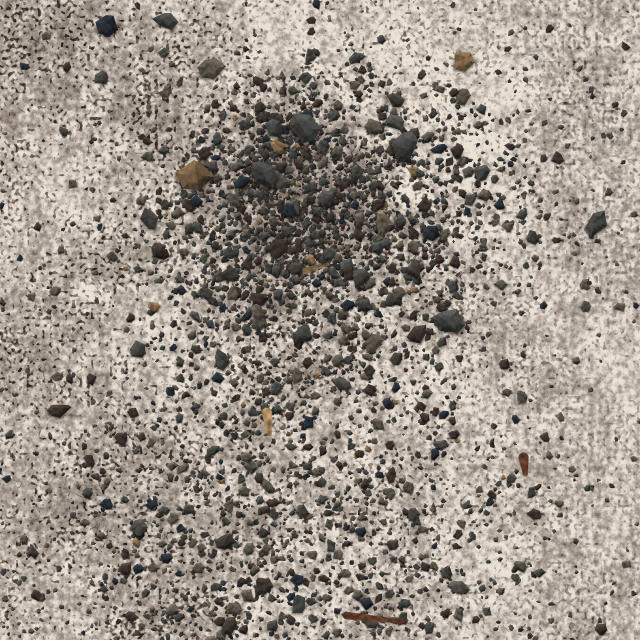
Reproduce this texture procedurally as a WebGL 2 fragment shader.

```glsl
#version 300 es
precision highp float;
// Dark angular gravel spilled over pale, weathered and speckled concrete.
uniform vec2 u_resolution;
out vec4 fragColor;

const float TAU = 6.28319;
const vec3 SLATE = vec3(0.245, 0.25, 0.24);
const vec3 OLIVE = vec3(0.33, 0.305, 0.265);
const vec3 UMBER = vec3(0.22, 0.185, 0.165);
const vec3 NAVY = vec3(0.15, 0.17, 0.195);
const vec3 OCHRE = vec3(0.47, 0.38, 0.27);
const vec3 RUST = vec3(0.36, 0.22, 0.16);

float hash(vec2 p) {
  vec3 q = fract(p.xyx * vec3(0.1031, 0.1030, 0.0973));
  q += dot(q, q.yzx + 33.33);
  return fract((q.x + q.y) * q.z);
}
vec2 hash2(vec2 p) { return vec2(hash(p + 3.7), hash(p + 41.3)); }
vec2 heading(float a) { return vec2(cos(a), sin(a)); }

// Gradient noise and its layered sum
float corner(vec2 cell, vec2 offset) {
  return dot(heading(TAU * hash(cell)), offset);
}
float noise(vec2 p) {
  vec2 i = floor(p), f = fract(p), w = f * f * (3.0 - 2.0 * f), e = vec2(1, 0);
  return mix(mix(corner(i, f), corner(i + e, f - e), w.x),
             mix(corner(i + e.yx, f - e.yx), corner(i + 1.0, f - 1.0), w.x), w.y);
}
float fbm(vec2 p) {
  float sum = 0.0, amp = 1.0;
  for (int i = 0; i < 3; i++) {
    sum += amp * noise(p);
    p = mat2(1.6, 1.2, -1.2, 1.6) * p + 17.0;
    amp *= 0.55;
  }
  return sum;
}
float blob(vec2 p, float x, float y, float w, float h) {
  vec2 q = (p - vec2(x, y)) / vec2(w, h);
  return exp(-dot(q, q));
}

// Worn concrete: mottling, stains, brushed streaks and dark flecks
vec3 ground(vec2 p) {
  float broad = fbm(p * 6.0), mid = fbm(p * 24.0 + 9.0), fine = fbm(p * 110.0);
  float stain = 0.17 * blob(p, 0.05, 0.9, 0.22, 0.12)
              + 0.08 * blob(p, 0.05, 0.56, 0.16, 0.1)
              + 0.12 * blob(p, 0.15, 0.18, 0.3, 0.24)
              + 0.25 * blob(p, 0.46, 0.7, 0.15, 0.15);
  float right = smoothstep(0.6, 0.95, p.x);
  float streak = mix(noise(mat2(60, -50, 12, 14) * p), noise(p * vec2(150, 26)), right);
  float tone = 0.74 - stain + 0.1 * broad + 0.2 * mid + 0.3 * fine + 0.13 * streak;
  tone += 0.08 * blob(p, 0.6, 0.88, 0.3, 0.12) - 0.03 * right;
  float fleck = noise(p * 170.0 + 5.0) + 0.4 * mid - 0.2 * broad + 0.4 * stain;
  tone -= (0.38 - 0.15 * right) * smoothstep(0.15, 0.5, fleck);
  tone += 0.35 * (blob(p, 0.638, 0.7, 0.028, 0.022) + blob(p, 0.137, 0.545, 0.025, 0.018));
  vec3 c = mix(vec3(0.16, 0.12, 0.105), vec3(0.60, 0.555, 0.515), smoothstep(0.1, 0.58, tone));
  return mix(c, vec3(0.92, 0.885, 0.84), smoothstep(0.48, 0.92, tone));
}

// Convex pebble cut by random planes, with a contact shadow and lit facets
void stone(inout vec3 col, vec2 p, vec2 centre, float r, float seed, vec3 tint) {
  vec2 q = p - centre;
  if (dot(q, q) > 4.0 * r * r) return;
  float under = clamp(0.5 - q.y / r, 0.0, 1.0);
  vec2 axis = heading(TAU * hash(vec2(seed, 2.0)));
  q += axis * dot(q, axis) * 0.5 * hash(vec2(seed, 5.0));
  float d = -1.0, light = 0.0, edge = 0.7 / u_resolution.y;
  for (int i = 0; i < 6; i++) {
    vec2 h = hash2(vec2(seed, float(i) * 7.0));
    vec2 n = heading(TAU * (float(i) + 0.8 * h.x) / 6.0);
    float plane = dot(q, n) - r * (0.68 + 0.4 * h.y);
    if (plane > d) { d = plane; light = dot(n, vec2(-0.35, 0.94)) + 0.5 * h.x - 0.25; }
  }
  col *= 1.0 - 0.5 * under * (1.0 - smoothstep(-0.1 * r, 0.35 * r, d));
  float slope = smoothstep(-0.6 * r, -0.2 * r, d);
  float cut = smoothstep(-edge, edge, dot(q, axis.yx) - 0.15 * r);
  float shade = 1.08 + 0.38 * slope * light - 0.2 * cut + 0.25 * noise(p * 190.0);
  col = mix(col, tint * shade, 1.0 - smoothstep(-edge, edge, d));
}

// Tapered splinter between two ends
void twig(inout vec3 col, vec2 p, vec2 a, vec2 b, float width, vec3 tint) {
  float t = clamp(dot(p - a, b - a) / dot(b - a, b - a), 0.0, 1.0);
  float d = length(p - mix(a, b, t)) - width * (1.0 - 0.5 * t);
  float edge = 0.8 / u_resolution.y;
  col = mix(col, tint * (1.0 + 0.6 * noise(p * 120.0)), 1.0 - smoothstep(-edge, edge, d));
}

// Likelihood of gravel: dense heap, right arm and loose lower spread
float density(vec2 p) {
  float d = 0.95 * blob(p, 0.46, 0.71, 0.14, 0.13) + 0.4 * blob(p, 0.48, 0.55, 0.18, 0.12)
          + 0.4 * blob(p, 0.7, 0.71, 0.12, 0.12) + 0.24 * blob(p, 0.46, 0.25, 0.27, 0.23)
          + 0.14 * blob(p, 0.35, 0.04, 0.36, 0.13);
  d *= 1.0 - 0.95 * blob(p, 0.638, 0.7, 0.03, 0.03);
  return 0.02 + d * (1.0 + 0.7 * noise(p * 11.0));
}

// One size of scattered pebbles on a jittered grid
void scatter(inout vec3 col, vec2 p, float count, float gain) {
  for (int k = 0; k < 9; k++) {
    vec2 cell = floor(p * count) + vec2(k % 3 - 1, k / 3 - 1), id = cell + count * 3.0;
    vec2 centre = (cell + 0.1 + 0.8 * hash2(id)) / count;
    if (hash(id + 77.0) > gain * density(centre)) continue;
    float pick = hash(id + 19.0), size = 0.26 + 0.2 * hash(id + 53.0);
    vec3 tint = mix(UMBER, SLATE, smoothstep(0.1, 0.5, pick));
    tint = mix(tint, OLIVE, smoothstep(0.5, 0.9, pick));
    tint = mix(tint, NAVY, step(0.93, hash(id + 31.0)));
    tint = mix(tint, OCHRE, step(0.985, hash(id + 91.0)));
    stone(col, p, centre, size / count, 100.0 * pick, tint);
  }
}

void main() {
  vec2 p = gl_FragCoord.xy / u_resolution;
  vec3 col = ground(p);
  // Grit first, larger pebbles on top
  for (float t = 0.0; t < 1.1; t += 0.25)
    scatter(col, p, floor(125.0 * pow(0.22, t)), 0.6 - 0.15 * t + 2.6 * t * (1.0 - t));
  // Largest stones
  stone(col, p, vec2(0.303, 0.727), 0.029, 4.0, OCHRE * 0.85);
  stone(col, p, vec2(0.435, 0.77), 0.012, 8.0, OCHRE);
  stone(col, p, vec2(0.326, 0.893), 0.022, 13.0, OLIVE);
  stone(col, p, vec2(0.414, 0.73), 0.021, 21.0, SLATE);
  stone(col, p, vec2(0.475, 0.802), 0.024, 34.0, SLATE);
  stone(col, p, vec2(0.632, 0.772), 0.026, 55.0, SLATE);
  stone(col, p, vec2(0.703, 0.495), 0.021, 72.0, SLATE);
  stone(col, p, vec2(0.932, 0.651), 0.018, 83.0, SLATE);
  stone(col, p, vec2(0.169, 0.958), 0.019, 91.0, NAVY);
  stone(col, p, vec2(0.258, 0.967), 0.019, 95.0, SLATE);
  // Wood splinters
  twig(col, p, vec2(0.542, 0.038), vec2(0.63, 0.029), 0.006, RUST);
  twig(col, p, vec2(0.477, 0.577), vec2(0.512, 0.587), 0.005, OCHRE);
  twig(col, p, vec2(0.417, 0.355), vec2(0.421, 0.322), 0.008, OCHRE * 1.4);
  twig(col, p, vec2(0.818, 0.285), vec2(0.821, 0.26), 0.008, RUST);
  fragColor = vec4(clamp(col, 0.0, 1.0), 1.0);
}
```
